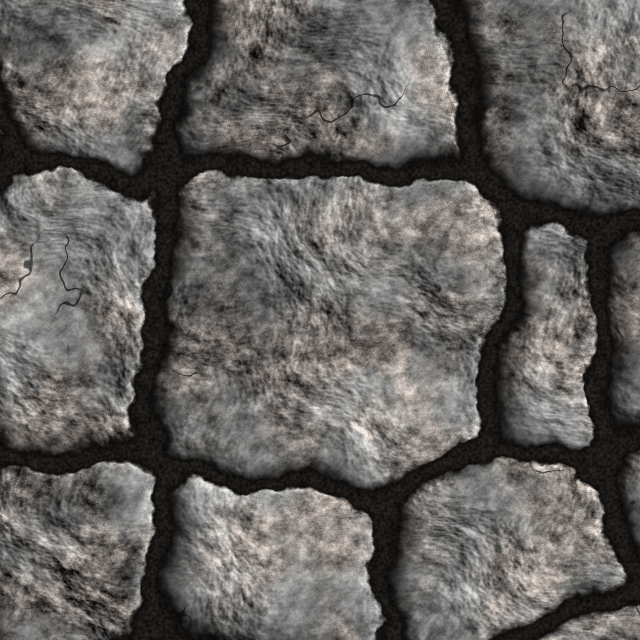
A WebGL 1 fragment shader for this texture:

```glsl
precision highp float;
// Dry-laid wall of large rough grey stones with dark earthy joints.
uniform vec2 u_resolution;

#define CELLS 3.0        // stones across the canvas
#define JITTER 0.6       // irregularity of stone placement
#define BIG_STONE 0.58   // extra size of the middle stone
#define JOINT 0.016      // half width of the joints
#define ROUNDING 24.0    // higher gives sharper stone corners
#define RIM 0.30         // brightness of lit edges
#define BEVEL 0.045      // width of shaded edges
#define STONE_TONE 0.47
#define RELIEF 1.6
#define MOTTLE 0.33
#define LIGHT vec2(0.88, 0.47)

vec2 hash2(vec2 p) {
  p = vec2(dot(p, vec2(127.1, 311.7)), dot(p, vec2(269.5, 183.3)));
  return fract(sin(p) * 43758.5453);
}

float gradientDot(vec2 corner, vec2 offset) {
  float angle = 6.2832 * hash2(corner).x;
  return dot(vec2(cos(angle), sin(angle)), offset);
}

// Gradient noise, roughly -1 to 1
float noise(vec2 p) {
  vec2 i = floor(p), f = fract(p);
  vec2 u = f * f * f * (f * (f * 6.0 - 15.0) + 10.0);
  vec2 x = vec2(1.0, 0.0);
  float low = mix(gradientDot(i, f), gradientDot(i + x, f - x), u.x);
  float high = mix(gradientDot(i + x.yx, f - x.yx), gradientDot(i + 1.0, f - 1.0), u.x);
  return 1.4 * mix(low, high, u.y);
}

float fbm(vec2 p, float gain) {
  float sum = 0.0, amp = 0.5;
  for (int i = 0; i < 5; i++) {
    sum += amp * noise(p);
    p = mat2(1.6, 1.2, -1.2, 1.6) * p + 17.3;
    amp *= gain;
  }
  return sum;
}

// Stone site: centre in xy, size weight in z
vec3 site(vec2 cell) {
  vec2 r = hash2(cell + 4.0);
  float middle = 1.0 - step(0.5, length(cell - 1.0));
  vec2 centre = cell + 0.5 + (r - 0.5) * JITTER * (1.0 - 0.7 * middle);
  return vec3(centre, 0.2 * hash2(cell + 31.0).x + BIG_STONE * middle);
}

// Weighted Voronoi: edge distance, outward edge direction, stone centre
float stones(vec2 p, out vec2 outward, out vec2 centre) {
  vec2 base = floor(p);
  vec3 own = vec3(0.0);
  float best = 1e3;
  for (int y = -2; y <= 2; y++)
    for (int x = -2; x <= 2; x++) {
      vec3 s = site(base + vec2(x, y));
      float power = dot(p - s.xy, p - s.xy) - s.z;
      if (power < best) { best = power; own = s; }
    }
  float total = 1e-9;
  outward = vec2(0.0);
  for (int y = -2; y <= 2; y++)
    for (int x = -2; x <= 2; x++) {
      vec3 s = site(base + vec2(x, y));
      vec2 across = s.xy - own.xy;
      float span = length(across);
      if (span > 0.001) {
        float power = dot(p - s.xy, p - s.xy) - s.z;
        float closeness = exp(-ROUNDING * (power - best) / (2.0 * span));
        total += closeness;
        outward += closeness * across / span;
      }
    }
  outward /= total;
  centre = own.xy;
  return -log(total) / ROUNDING;
}

// Crinkled stone height
float height(vec2 p) {
  return fbm(p * vec2(8.0, 10.0) + 0.5 * noise(p * 6.0), 0.57);
}

void main() {
  vec2 p = gl_FragCoord.xy / u_resolution;

  // Layout with wavering, chipped outlines
  vec2 waver = vec2(fbm(p * 7.0, 0.5), fbm(p * 7.0 + 40.0, 0.5));
  vec2 outward, centre;
  float inside = stones(p * CELLS + 0.16 * waver, outward, centre) / CELLS - JOINT;
  inside += 0.006 * fbm(p * 38.0, 0.6);
  float stoneMask = smoothstep(-0.003, 0.004, inside);

  // Stone surface: blotches, crisp mottling, relief and grain
  vec2 q = p + centre * 5.3;
  float blotch = fbm(q * 5.0 + waver, 0.55);
  float patchy = smoothstep(-0.2, 0.25, fbm(q * 6.0 + 70.0, 0.55));
  float mottle = fbm(q * vec2(34.0, 42.0), 0.75);
  float slope = height(q) - height(q + 0.004 * LIGHT);
  float middle = 1.0 - smoothstep(0.3, 0.5, length(centre - 1.5));
  float tone = STONE_TONE + 0.1 * (hash2(centre).x - 0.6) + 0.06 * middle;
  tone += 0.38 * blotch + MOTTLE * mottle * mix(0.55, 1.15, patchy) + RELIEF * slope;
  tone += 0.04 * (patchy - 0.5) + 0.035 * noise(q * 230.0);

  // Sparse hairline cracks
  float crack = 1.0 - smoothstep(0.002, 0.011, abs(fbm(q * 3.5 + 9.0, 0.5)));
  tone *= 1.0 - 0.6 * crack * smoothstep(0.12, 0.26, fbm(q * 4.0 + 25.0, 0.5));

  // Edges: bright rim towards the light, dark rough bevel away from it
  float facing = dot(outward, LIGHT);
  float lit = smoothstep(-0.1, 0.7, facing);
  float shaded = smoothstep(0.0, 0.8, -facing);
  float bevel = smoothstep(0.0, BEVEL * (1.0 + 1.6 * blotch), inside);
  tone *= mix(1.0, mix(0.4, 1.0, bevel), shaded);
  tone *= mix(mix(0.5, 1.0, smoothstep(0.0, 0.014, inside)), 1.0, lit);
  tone += RIM * lit * exp(-max(inside, 0.0) / 0.009) * (0.75 + 1.2 * mottle);
  vec3 tint = mix(vec3(0.995, 1.0, 0.99), vec3(1.045, 0.99, 0.95), patchy);
  vec3 stone = clamp(tone, 0.04, 0.93) * tint;

  // Gritty joint, darkest beside the stones
  float grit = 0.09 + 0.05 * noise(p * 190.0) + 0.05 * fbm(p * 60.0, 0.7);
  grit *= mix(0.6, 1.1, smoothstep(0.0, 0.012, -inside));
  vec3 joint = max(grit, 0.015) * vec3(1.08, 0.97, 0.9);

  gl_FragColor = vec4(mix(joint, stone, stoneMask), 1.0);
}
```
